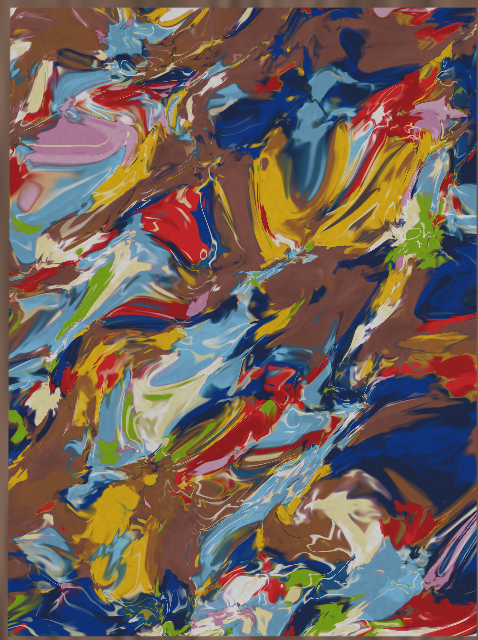
A Shadertoy shader for this texture:

```glsl
// Poured acrylic painting: brown ground under diagonal, marbled pools of paint.
// Coordinates are stretched along the pour and folded by noise; then each
// colour is a thresholded noise layer with a rim, finished with threads and veins.

#define POUR_ANGLE 0.66
#define STRETCH vec2(0.72, 1.2)
#define FOLD 0.052
#define DETAIL 1.4
#define EDGE 0.12
#define BLUE_LEVEL 0.50
#define YELLOW_LEVEL 0.62
#define RED_LEVEL 1.22
#define SKY_LEVEL 1.14
#define PINK_LEVEL 1.78
#define WHITE_LEVEL 1.48
#define GREEN_LEVEL 2.05

const vec3 BROWN  = vec3(0.430, 0.270, 0.240);
const vec3 OCHRE  = vec3(0.490, 0.310, 0.160);
const vec3 NAVY   = vec3(0.110, 0.150, 0.260);
const vec3 BLUE   = vec3(0.060, 0.190, 0.460);
const vec3 TEAL   = vec3(0.130, 0.340, 0.450);
const vec3 YELLOW = vec3(0.760, 0.600, 0.090);
const vec3 RED    = vec3(0.720, 0.140, 0.150);
const vec3 SKY    = vec3(0.420, 0.630, 0.750);
const vec3 PINK   = vec3(0.650, 0.450, 0.570);
const vec3 WHITE  = vec3(0.790, 0.780, 0.780);
const vec3 CREAM  = vec3(0.760, 0.730, 0.560);
const vec3 GREEN  = vec3(0.430, 0.580, 0.100);
const vec3 WOOD   = vec3(0.430, 0.340, 0.290);

float hash(vec2 p) {
    vec3 h = fract(vec3(p.xyx) * 0.1031);
    h += dot(h, h.yzx + 33.33);
    return fract((h.x + h.y) * h.z);
}

float noise(vec2 p) {
    vec2 i = floor(p), f = fract(p);
    f = f * f * (3.0 - 2.0 * f);
    return mix(mix(hash(i), hash(i + vec2(1, 0)), f.x),
               mix(hash(i + vec2(0, 1)), hash(i + vec2(1, 1)), f.x), f.y);
}

// Turns a point clockwise, bringing the pour direction onto the x axis
mat2 rotation(float a) {
    return mat2(cos(a), -sin(a), sin(a), cos(a));
}

// Fractal noise scaled to zero mean and unit deviation
float field(vec2 p, float seed, int octaves) {
    float sum = 0.0, gain = 0.5;
    mat2 turn = 2.08 * rotation(0.9);
    p += seed * vec2(17.3, 9.7);
    for (int i = 0; i < octaves; i++) {
        sum += gain * (noise(p) - 0.5);
        p = turn * p + 5.3;
        gain *= 0.6;
    }
    return sum / 0.132;
}

// Fold the plane at ever finer scales, as flowing paint does
vec2 fold(vec2 p) {
    float amount = FOLD, scale = 7.0;
    for (int i = 0; i < 5; i++) {
        vec2 s = rotation(float(i)) * p * scale + float(i) * 11.7;
        p += amount * (vec2(noise(s + 40.0), noise(s + 71.0)) - 0.5) * 2.0;
        amount *= 0.49;
        scale *= 2.05;
    }
    return p;
}

// Lay a paint over what is below it, with a rim just outside its border
vec3 pour(vec3 under, vec3 paint, float depth, vec3 rim, float strength) {
    under = mix(under, rim, strength * smoothstep(-0.34, -0.1, depth));
    return mix(under, paint, smoothstep(-EDGE, EDGE, depth));
}

// Distance, in field units, to the nearest of a set of contour lines
float contour(float f, float density) {
    return abs(fract(f * density) - 0.5) / density;
}

void mainImage(out vec4 fragColor, in vec2 fragCoord) {
    vec2 p = fragCoord / iResolution.y;
    float width = iResolution.x / iResolution.y;
    vec2 q = DETAIL * fold(rotation(POUR_ANGLE) * p * STRETCH + 20.0);

    // Shared fields: busy clusters, fine mixing and thin laminations
    float busy = field(q * 4.2, 1.0, 4);
    float mixing = field(q * 22.0, 2.0, 4);
    float lamina = contour(field(q * 12.0, 3.0, 3), 0.9);
    float strand = contour(field(q * 10.0, 13.0, 4), 0.8);
    float wet = smoothstep(-0.6, 0.9, busy);
    float swirl = smoothstep(-0.7, 0.8, mixing);
    float patchy = smoothstep(-0.1, 0.6, field(q * 14.0, 4.0, 4));

    // Ground
    vec3 color = BROWN * (1.0 + 0.04 * mixing);
    float stain = smoothstep(0.0, 1.0, field(q * 6.0, 5.0, 5) + 0.4 * busy);
    color = mix(color, OCHRE, 0.65 * stain);

    // Pools, from the widest to the rarest
    float yellow = 0.88 * field(q * 8.5, 6.0, 5) + 0.47 * busy - YELLOW_LEVEL;
    color = pour(color, mix(OCHRE * 1.08, YELLOW, smoothstep(-0.9, 0.4, mixing + yellow)),
                 yellow, NAVY + vec3(0.12, 0.10, 0.0), 0.65 * patchy);

    float blue = 0.97 * field(q * 7.0, 7.0, 5) + 0.24 * busy - BLUE_LEVEL;
    vec3 deep = mix(mix(NAVY, BLUE, swirl), TEAL, 0.7 * wet * patchy);
    color = pour(color, deep, blue, NAVY, 0.5);

    // Dark and golden strands drawn out of the pools
    float drawn = smoothstep(0.16, 0.05, strand) * wet * smoothstep(-0.4, 0.4, -mixing);
    color = mix(color, mix(NAVY, YELLOW, patchy), 0.75 * drawn);

    float red = 0.9 * field(q * 9.5, 8.0, 5) + 0.44 * busy - RED_LEVEL;
    color = pour(color, mix(RED * 0.78, RED, swirl), red, YELLOW, 0.5 * patchy);

    float sky = 0.86 * field(q * 7.0, 9.0, 5) + 0.51 * busy - SKY_LEVEL;
    vec3 pale = mix(mix(SKY * 0.86, SKY, swirl), WHITE,
                    0.7 * smoothstep(0.22, 0.06, lamina) * patchy);
    color = pour(color, pale, sky, mix(TEAL, CREAM, patchy), 0.75);

    float pink = 0.9 * field(q * 9.0, 10.0, 5) + 0.44 * busy - PINK_LEVEL;
    color = pour(color, mix(PINK, WHITE, 0.3 * patchy), pink, RED * 0.7, 0.4);

    float white = 0.85 * field(q * 10.0, 11.0, 5) + 0.53 * busy - WHITE_LEVEL;
    color = pour(color, mix(CREAM, WHITE, swirl), white, PINK, 0.45);

    float green = field(q * 10.0, 12.0, 5) + 0.2 * busy - GREEN_LEVEL;
    color = pour(color, GREEN, green, YELLOW * 0.7, 0.4);

    // Pale veins within the busy clusters
    float vein = smoothstep(0.16, 0.05, lamina) * wet * smoothstep(-0.4, 0.4, mixing);
    color = mix(color, mix(CREAM, WHITE, patchy), 0.9 * vein);

    // Soft gloss, then the wooden table past the canvas edge
    color *= 0.98 + 0.05 * noise(p * 3.0) + 0.05 * (noise(p * 190.0) - 0.5);
    float inset = min(min(p.x - 0.012 - 0.004 * p.y, width - 0.002 - p.x),
                      min(0.988 - p.y, p.y - 0.006));
    vec3 table = WOOD * (0.8 + 0.4 * noise(p * vec2(60.0, 7.0)));
    color = mix(table, color, smoothstep(-0.0015, 0.0015, inset));
    fragColor = vec4(clamp(color, 0.0, 1.0), 1.0);
}
```
